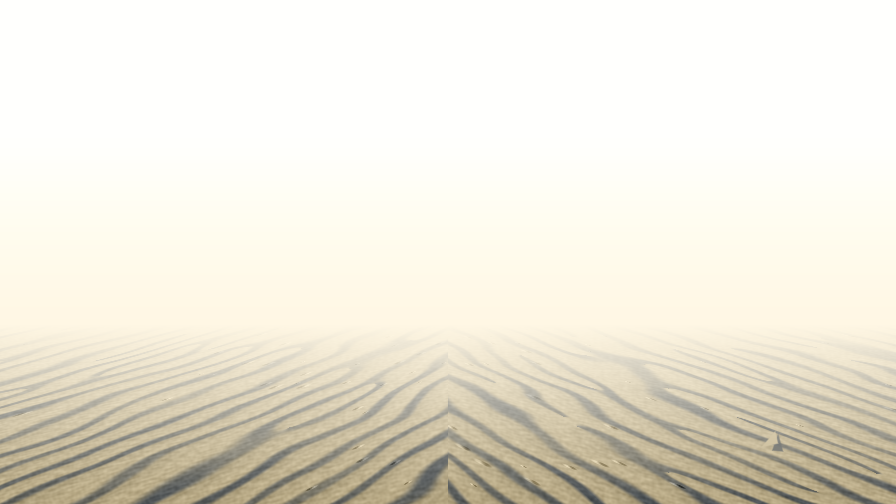
This background is drawn by a WebGL 2 fragment shader. Its source:

```glsl
#version 300 es
precision highp float;
// Hazy desert: rippled sand in two mirrored halves fading into a pale cream sky.

#define HORIZON 0.355        // height where the sand dissolves into haze
#define VANISH_Y 0.75        // height of the ripples' vanishing point
#define VANISH_X 0.86        // its distance beyond the central seam
#define RIPPLE_FREQ 7.0
#define RIPPLE_WARP 0.75
#define FORKS 16             // places where an extra ripple is wedged in
#define FORK_LENGTH 0.28
#define GRAIN 0.09
#define WIDTH 1.7778         // canvas width in canvas heights

uniform vec2 u_resolution;
out vec4 fragColor;

const float TAU = 6.2831853;
const vec3 SKY_TOP = vec3(1.0, 1.0, 0.993);
const vec3 SKY_LOW = vec3(1.0, 0.992, 0.940);
const vec3 HAZE = vec3(0.998, 0.967, 0.893);
const vec3 SAND = vec3(0.655, 0.600, 0.465);
const vec3 CREST = vec3(0.750, 0.690, 0.545);
const vec3 SHADOW = vec3(0.270, 0.295, 0.315);

vec2 hash2(vec2 p) {
    vec3 q = fract(p.xyx * vec3(0.1031, 0.1030, 0.0973));
    q += dot(q, q.yzx + 33.33);
    return fract((q.xx + q.yz) * q.zy);
}

float cornerSlope(vec2 cell, vec2 offset) {
    float a = TAU * hash2(cell).x;
    return dot(vec2(cos(a), sin(a)), offset);
}

// Gradient noise, roughly -0.7 to 0.7
float noise(vec2 p) {
    vec2 i = floor(p), f = fract(p), e = vec2(1.0, 0.0);
    vec2 u = f * f * f * (f * (f * 6.0 - 15.0) + 10.0);
    return mix(mix(cornerSlope(i, f), cornerSlope(i + e, f - e), u.x),
               mix(cornerSlope(i + e.yx, f - e.yx), cornerSlope(i + 1.0, f - 1.0), u.x), u.y);
}

// Ripple count across the ground; each fork is a pair of opposed phase vortices
float ripplePhase(vec2 g, float seed) {
    float phase = RIPPLE_FREQ * g.x;
    phase += RIPPLE_WARP * noise(g * 2.0 + seed);
    phase += 0.5 * RIPPLE_WARP * noise(g * 5.5 + seed + 9.0);
    for (int i = 0; i < FORKS; i++) {
        vec2 r = hash2(vec2(float(i) + 1.0, seed));
        vec2 v = g - vec2(1.1 + 3.0 * r.x, 1.3 + 1.0 * r.y);
        float turn = atan(v.y, v.x) - atan(v.y - FORK_LENGTH, v.x);
        phase += (i % 2 == 0 ? turn : -turn) / TAU;
    }
    return phase;
}

// Scattered crumbs: positive on the lit face, negative in the cast shadow
float crumbs(vec2 g, float seed, float amount) {
    vec2 q = g * vec2(17.0, 11.0), cell = floor(q);
    vec2 r = hash2(cell + seed), s = hash2(cell + seed + 51.0);
    vec2 v = q - cell - mix(vec2(0.3), vec2(0.7), r);
    float size = mix(0.08, 0.22, s.y);
    float lit = 1.0 - smoothstep(0.3 * size, size, length(v));
    float shade = 1.0 - smoothstep(0.3 * size, size, length(v - vec2(0.7, -0.6) * size));
    return (lit - 1.5 * shade) * step(1.0 - amount, s.x);
}

vec3 sand(vec2 p, float side) {
    float depth = VANISH_Y - min(p.y, HORIZON);
    float offset = side * (p.x - 0.5 * WIDTH);
    float across = offset + VANISH_X;
    vec2 g = vec2(across, 1.0) / depth;
    float seed = side > 0.0 ? 37.0 : 13.0;

    // Dark troughs with a brighter edge, softened where they get too fine
    float phase = TAU * ripplePhase(g, seed);
    float density = RIPPLE_FREQ * across / (depth * depth * u_resolution.y);
    float fine = smoothstep(0.25, 0.7, density);
    float wave = 0.5 + 0.5 * cos(phase + 0.5 * sin(phase));
    float trough = mix(smoothstep(0.28, 0.98, wave), 0.35, fine);
    float crest = (0.5 + 0.5 * cos(phase - 2.3)) * (1.0 - fine);
    float patchy = 0.80 + 0.55 * noise(g * 3.5 + seed + 4.0);
    vec3 color = mix(SAND, CREST, 0.7 * crest);
    color = mix(color, SHADOW, clamp(trough * patchy, 0.0, 0.95));

    // Grain and crumbs, the crumbs gathered near the seam
    color += GRAIN * noise(g * vec2(45.0, 60.0) + seed);
    color += 0.6 * GRAIN * noise(p * 130.0 + seed);
    float amount = mix(0.16, 0.03, smoothstep(0.2, 0.55, offset));
    return color + 0.15 * crumbs(g, seed, amount);
}

float triangle(vec2 p, vec2 a, vec2 b, vec2 c) {
    vec2 ab = b - a, bc = c - b, ca = a - c;
    vec3 d = vec3(dot(p - a, normalize(vec2(ab.y, -ab.x))),
                  dot(p - b, normalize(vec2(bc.y, -bc.x))),
                  dot(p - c, normalize(vec2(ca.y, -ca.x))));
    return max(d.x, max(d.y, d.z));
}

void main() {
    vec2 p = gl_FragCoord.xy / u_resolution * vec2(WIDTH, 1.0);
    float px = 1.0 / u_resolution.y;

    vec3 color = mix(HAZE, SKY_LOW, smoothstep(HORIZON - 0.03, 0.60, p.y));
    color = mix(color, SKY_TOP, smoothstep(0.52, 0.76, p.y));
    if (p.y < HORIZON) {
        float seam = smoothstep(-0.5 * px, 0.5 * px, p.x - 0.5 * WIDTH);
        vec3 ground = mix(sand(p, -1.0), sand(p, 1.0), seam);

        // A small shard standing in the sand on the right
        vec2 s = p - vec2(1.532, 0.124);
        float shade = triangle(s, vec2(0.0, -0.018), vec2(0.022, -0.020), vec2(0.012, 0.016));
        float face = triangle(s, vec2(-0.022, -0.012), vec2(0.012, -0.004), vec2(0.006, 0.020));
        ground = mix(ground, SHADOW, 0.85 * (1.0 - smoothstep(-px, px, shade)));
        ground = mix(ground, CREST, 1.0 - smoothstep(-px, px, face));

        float haze = pow(clamp(p.y / HORIZON, 0.0, 1.0), 1.1);
        color = mix(ground, HAZE, mix(haze, smoothstep(0.0, 1.0, haze), 0.2));
    }
    fragColor = vec4(clamp(color, 0.0, 1.0), 1.0);
}
```
